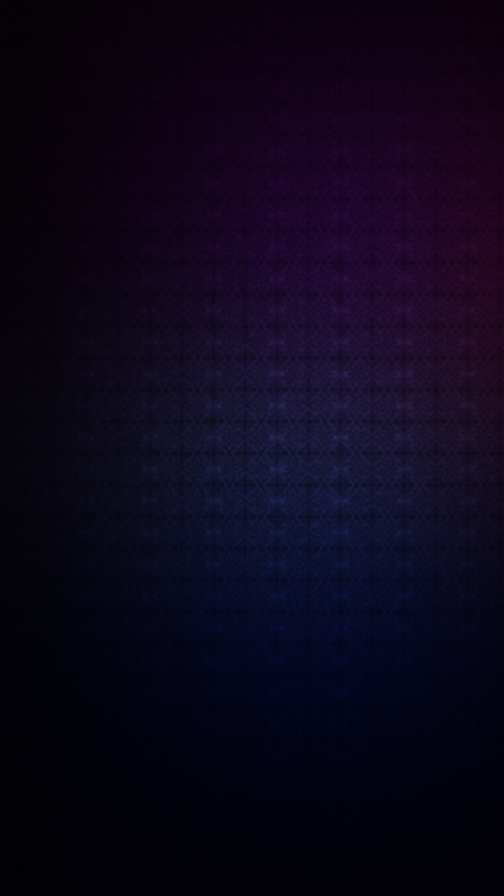
Write a WebGL 2 fragment shader that draws this background.

```glsl
#version 300 es
precision highp float;
uniform vec2 u_resolution;
out vec4 fragColor;

float hash(vec2 p) {
  vec3 q = fract(vec3(p.xyx) * 0.1031);
  q += dot(q, q.yzx + 33.33);
  return fract((q.x + q.y) * q.z);
}

float noise(vec2 p) {
  vec2 i = floor(p), f = fract(p);
  f = f * f * (3.0 - 2.0 * f);
  return mix(mix(hash(i), hash(i + vec2(1, 0)), f.x),
             mix(hash(i + vec2(0, 1)), hash(i + vec2(1, 1)), f.x), f.y);
}

// Elliptical soft light
float glow(vec2 p, vec2 center, vec2 radius) {
  vec2 d = (p - center) / radius;
  return exp(-dot(d, d));
}

// Soft line around the zero level of a distance
float stroke(float d, float width, float blur) {
  return 1.0 - smoothstep(width - blur, width + blur, abs(d));
}

// Woven ornament: one flower per tile, a bow on every second joint
float damask(vec2 p, float blur) {
  vec2 q = fract(p) - 0.5;
  vec2 a = abs(q);
  float petals = 0.27 + 0.08 * cos(8.0 * atan(q.y, q.x));
  float flower = stroke(length(q) - petals, 0.05, blur);
  float heart = stroke(a.x + a.y - 0.1, 0.04, blur);
  float lattice = stroke(a.x + a.y - 0.58, 0.05, blur);
  float seam = stroke(a.y - 0.5, 0.05, blur) * (0.6 + 0.4 * cos(25.13 * q.x));
  float rib = stroke(a.x - 0.5, 0.04, blur);

  vec2 b = abs(vec2(mod(p.x, 2.0) - 1.0, q.y));
  float bow = smoothstep(-blur, blur, 0.04 + 0.5 * b.x - b.y)
            * (1.0 - smoothstep(0.24 - blur, 0.24 + blur, b.x));
  return 0.5 * flower + 0.35 * heart + 0.5 * lattice
       - 0.6 * seam - 0.3 * rib + 0.75 * bow;
}

void main() {
  // Height runs from 0 to 1
  vec2 p = gl_FragCoord.xy / u_resolution.y;

  // Dark ground, blue below and wine above
  vec3 color = mix(vec3(0.005, 0.003, 0.030), vec3(0.034, 0.004, 0.036),
                   smoothstep(0.15, 0.85, p.y));
  color *= mix(0.7, 1.0, smoothstep(0.0, 0.2, p.x));

  // Coloured lights
  color += vec3(0.075, 0.010, 0.125) * glow(p, vec2(0.38, 0.75), vec2(0.22, 0.19));
  color += vec3(0.060, 0.085, 0.140) * glow(p, vec2(0.34, 0.50), vec2(0.24, 0.17));
  color += vec3(0.000, 0.016, 0.090) * glow(p, vec2(0.36, 0.30), vec2(0.22, 0.18));
  color += vec3(0.070, 0.004, 0.010) * glow(p, vec2(0.58, 0.66), vec2(0.14, 0.22));

  // Ornament, clearest around the middle
  vec2 tile = p * 28.2 + vec2(0.28, 0.07);
  float pattern = damask(tile, 0.03 + 16.0 / u_resolution.y);
  float clarity = 0.16 + 0.32 * glow(p, vec2(0.34, 0.52), vec2(0.36, 0.30));
  color *= 1.0 + clarity * (pattern - 0.15);

  // Fabric grain
  color *= 1.0 + 0.26 * (noise(p * 340.0) - 0.5);
  color += (hash(floor(p * 512.0)) - 0.5) / 255.0;

  fragColor = vec4(max(color, 0.0), 1.0);
}
```
